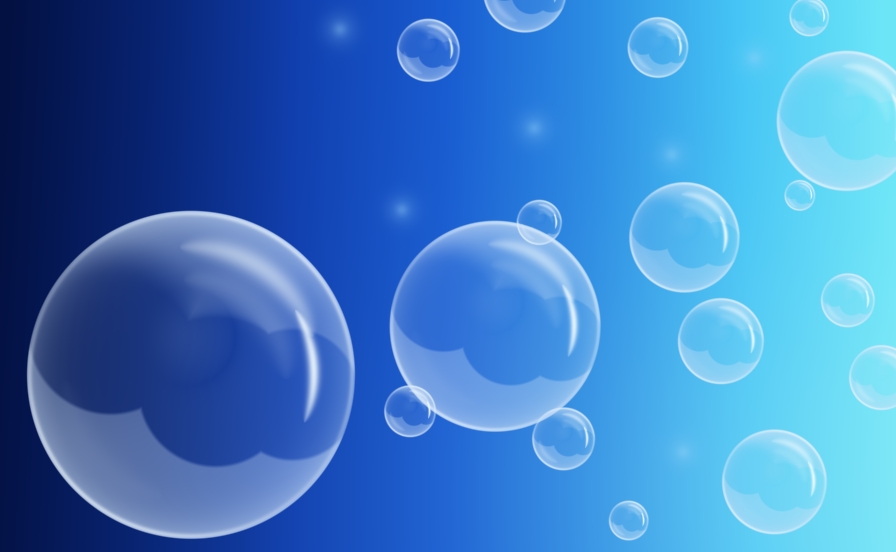
Write a Shadertoy shader that draws this background.

```glsl
// Glassy soap bubbles floating over a navy-to-cyan gradient with faint light spots.
// Each bubble is shaded in its own unit disc: a pale lower reflection cut by round
// shadows, a haze near the rim, and curved highlights. Lengths are canvas heights.

const vec3 PALE = vec3(0.80, 0.88, 0.97);

// Bubbles and light spots: centre x, centre y, radius
const vec3 LARGE[6] = vec3[](
    vec3(0.346, 0.321, 0.297), vec3(0.897, 0.409, 0.191),
    vec3(1.240, 0.570, 0.100), vec3(1.306, 0.382, 0.078),
    vec3(1.403, 0.127, 0.095), vec3(1.534, 0.781, 0.127));
const vec3 SMALL[11] = vec3[](
    vec3(1.021, 0.205, 0.057), vec3(0.743, 0.255, 0.047),
    vec3(0.977, 0.597, 0.041), vec3(0.776, 0.909, 0.057),
    vec3(0.951, 1.017, 0.076), vec3(1.192, 0.914, 0.055),
    vec3(1.466, 0.970, 0.036), vec3(1.449, 0.646, 0.028),
    vec3(1.536, 0.456, 0.049), vec3(1.597, 0.316, 0.059),
    vec3(1.139, 0.057, 0.036));
const vec3 SPOTS[6] = vec3[](
    vec3(0.616, 0.947, 0.055), vec3(0.968, 0.768, 0.055),
    vec3(0.728, 0.620, 0.050), vec3(1.367, 0.895, 0.050),
    vec3(1.217, 0.720, 0.050), vec3(1.238, 0.181, 0.050));

// Evenly spaced colour stops from left to right
const vec3 STOPS[7] = vec3[](
    vec3(0.012, 0.065, 0.26), vec3(0.030, 0.14, 0.45),
    vec3(0.065, 0.25, 0.69), vec3(0.095, 0.36, 0.82),
    vec3(0.170, 0.55, 0.89), vec3(0.270, 0.77, 0.96),
    vec3(0.420, 0.90, 0.97));

vec3 backdrop(vec2 uv) {
    float x = clamp(uv.x + 0.03 * (0.5 - uv.y) * (1.0 - 2.0 * uv.x), 0.0, 1.0) * 6.0;
    vec3 col = STOPS[0];
    for (int i = 1; i < 7; i++) {
        col = mix(col, STOPS[i], clamp(x - float(i - 1), 0.0, 1.0));
    }
    float paleCorner = exp(-5.0 * dot(uv - vec2(1.05, 0.1), uv - vec2(1.05, 0.1)));
    return mix(col, vec3(0.68, 0.94, 0.96), 0.30 * paleCorner);
}

float circle(vec2 p, vec2 centre, float radius) {
    return length(p - centre) - radius;
}

// Soft arc about the disc centre, tapering away from its middle angle
float arc(vec2 q, float radius, float width, float middle, float span) {
    float offset = abs(atan(q.y, q.x) - middle) / span;
    float taper = sqrt(max(1.0 - offset * offset, 0.0));
    float across = (length(q) - radius) / (width * max(taper, 0.05));
    return taper * exp(-across * across);
}

vec3 addBubble(vec3 col, vec2 p, vec3 bubble, float pixel, float gloss) {
    vec2 q = (p - bubble.xy) / bubble.z;
    float aa = pixel / bubble.z;
    float d = length(q);
    if (d > 1.0 + 2.0 * aa) return col;

    // Three overlapping shadows bite into the pale reflection
    float shadow = min(circle(q, vec2(-0.49, 0.26), 0.50),
                   min(circle(q, vec2(0.15, -0.09), 0.47),
                       circle(q, vec2(0.62, -0.12), 0.40)));
    float soft = max(aa, mix(0.015, 0.16, smoothstep(0.25, 0.6, q.y)));
    float reflection = smoothstep(-soft, soft, shadow);
    reflection *= mix(1.0, 0.55, smoothstep(-0.5, 0.5, q.y));

    // Inner ball, visible as a faint round edge
    float ball = circle(q, vec2(-0.03, 0.23), 0.30);
    float ballEdge = exp(-abs(ball) * 22.0) * smoothstep(-0.3, 0.4, q.x);

    // Body haze grows toward the rim and the top
    float haze = 0.09 + 0.30 * reflection + 0.28 * pow(d, 7.0)
               + 0.20 * smoothstep(0.45, 1.0, q.y + 0.15 * q.x)
               + 0.05 * smoothstep(aa, -0.3, ball) - 0.05 * ballEdge;

    // Broad crescent, inner veil and narrow window streak
    float light = 0.55 * arc(q, 0.78, 0.075, 0.98, 0.68)
                + 0.17 * arc(q, 0.58, 0.10, 0.80, 0.85)
                + 0.90 * arc(q, 0.75, 0.032 + 0.4 * aa, 0.08, 0.48)
                + 0.25 * gloss * arc(q, 0.76, 0.09, -2.45, 0.65);

    // Thin rim, strongest along the lit diagonal
    float diagonal = abs(dot(q, vec2(0.6, 0.8)));
    float rimWidth = 0.012 + 0.7 * aa;
    float rim = exp(-pow((d - 1.0 + rimWidth) / rimWidth, 2.0));
    light += rim * (0.22 + 0.38 * diagonal * diagonal);

    float mask = 1.0 - smoothstep(1.0 - aa, 1.0 + aa, d);
    col = mix(col, PALE, mask * clamp(haze, 0.0, 0.75));
    return mix(col, vec3(0.94, 0.98, 1.0), mask * clamp(light, 0.0, 0.92));
}

void mainImage(out vec4 fragColor, in vec2 fragCoord) {
    vec2 p = fragCoord / iResolution.y;
    float pixel = 1.0 / iResolution.y;
    vec3 col = backdrop(fragCoord / iResolution.xy);

    // Blurred light spots
    for (int i = 0; i < SPOTS.length(); i++) {
        float d = length(p - SPOTS[i].xy) / SPOTS[i].z;
        float glow = 0.24 * exp(-3.5 * d * d) + 0.20 * exp(-22.0 * d * d);
        col = mix(col, vec3(0.60, 0.83, 0.98), glow);
    }

    for (int i = 0; i < LARGE.length(); i++) {
        col = addBubble(col, p, LARGE[i], pixel, 0.2);
    }
    for (int i = 0; i < SMALL.length(); i++) {
        col = addBubble(col, p, SMALL[i], pixel, 1.0);
    }
    fragColor = vec4(col, 1.0);
}
```
